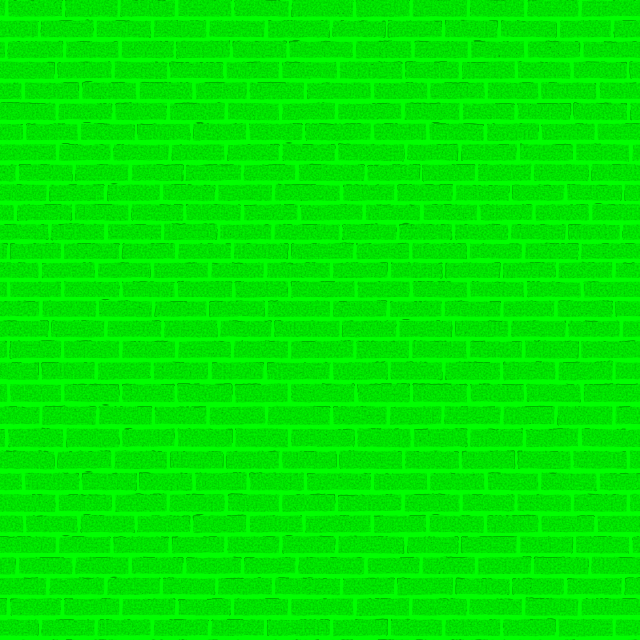
A three.js fragment shader for this texture map:

```glsl
// Green brick wall: 31 courses of 11 bricks in a loose half bond, grainy faces in bright mortar.
// Each course finds the joints left and right of the point, then a rounded box gives the brick;
// gradient noise adds rough edges, grain, pits and thin shadow lines. One unit is a course height.

#define COURSES 31.0
#define BRICKS 11.0
#define BED_JOINT 0.21
#define HEAD_JOINT 0.17
#define WIDE_EXTRA 0.50
#define JOINT_JITTER 0.14
#define EDGE_ROUGH 0.035
#define SOFT 0.03
#define FACE_GREEN 0.886
#define GRAIN 0.13
#define GRAIN_FREQ 9.7
#define SHADOW_GREEN 0.50

varying vec2 vUv;

float hash(vec2 p) {
  vec3 q = fract(vec3(p.xyx) * vec3(0.1031, 0.1030, 0.0973));
  q += dot(q, q.yzx + 33.33);
  return fract((q.x + q.y) * q.z);
}

vec2 gradientAt(vec2 cell) {
  float angle = 6.2832 * hash(cell + 17.0);
  return vec2(cos(angle), sin(angle));
}

float gradientNoise(vec2 p) {
  vec2 i = floor(p), f = fract(p);
  vec2 u = f * f * f * (f * (f * 6.0 - 15.0) + 10.0);
  vec2 e = vec2(1.0, 0.0);
  float a = dot(gradientAt(i), f);
  float b = dot(gradientAt(i + e.xy), f - e.xy);
  float c = dot(gradientAt(i + e.yx), f - e.yx);
  float d = dot(gradientAt(i + e.xx), f - e.xx);
  return mix(mix(a, b, u.x), mix(c, d, u.x), u.y);
}

// Courses recur in runs further down the wall
float bondRow(float row) {
  if (row < 16.0) return row;
  if (row < 22.0) return row - 5.0;
  return row < 29.0 ? row - 19.0 : row - 17.0;
}

// Position of the first joint: half bond plus a stepped drift
float bondOffset(float bond) {
  float drift = bond > 2.5 && bond < 7.5 ? 0.80 : (bond > 7.5 && bond < 11.5 ? 0.44 : 0.0);
  return mix(0.36, 1.93, mod(bond, 2.0)) + drift;
}

// Centre of head joint k, with one wide brick mid-course and one across the seam
float jointX(float k, float bond, float offset) {
  float column = mod(k, BRICKS);
  float pitch = (COURSES - 2.0 * WIDE_EXTRA) / BRICKS;
  float wideColumn = offset > 1.5 && offset < 2.5 ? 5.0 : 6.0;
  float x = offset + pitch * column + WIDE_EXTRA * step(wideColumn, column);
  x += JOINT_JITTER * (hash(vec2(column, bond) + 3.0) - 0.5);
  return x + COURSES * floor(k / BRICKS);
}

float roundedBox(vec2 p, vec2 halfSize, float radius) {
  vec2 q = abs(p) - halfSize + radius;
  return length(max(q, 0.0)) + min(max(q.x, q.y), 0.0) - radius;
}

void main() {
  vec2 p = vUv * COURSES;

  // Courses counted from the top, squeezed together near mid-height
  float down = COURSES - p.y;
  float squeeze = (down - 16.4) / 5.0;
  float level = down + 0.48 * exp(-squeeze * squeeze) + 0.097;
  float row = mod(floor(level), COURSES);
  float y = 0.5 - fract(level);
  float bond = bondRow(row);
  float offset = bondOffset(bond);

  // Nearest joints on either side
  float x = p.x + 0.05 * y * (hash(vec2(bond, 8.0)) - 0.5);
  float left = -9.0, right = 99.0, brick = 0.0;
  for (int i = -1; i <= 11; i++) {
    float joint = jointX(float(i), bond, offset);
    if (joint <= x) {
      left = joint;
      brick = mod(float(i), BRICKS);
    } else {
      right = min(right, joint);
    }
  }

  // Brick outline with its own tilt, size and slightly ragged edge
  vec2 id = vec2(brick, bond);
  vec2 halfSize = 0.5 * vec2(right - left - HEAD_JOINT, 1.0 - BED_JOINT);
  halfSize.y -= 0.03 * (hash(id + 21.0) - 0.5);
  vec2 q = vec2(x - 0.5 * (left + right), y);
  q.y += 0.03 * q.x * (hash(id + 41.0) - 0.5);
  float rough = gradientNoise(p * 1.3) + 0.8 * gradientNoise(p * 5.3);
  float edge = roundedBox(q, halfSize, 0.05) + EDGE_ROUGH * rough;
  float face = 1.0 - smoothstep(-SOFT, SOFT, edge);

  // Fine grain, deeper in the dark half, with small pits
  float grain = gradientNoise(p * GRAIN_FREQ) + 0.6 * gradientNoise(p * GRAIN_FREQ * 1.6 + 9.0);
  grain *= grain < 0.0 ? 1.12 : 0.9;
  float pits = smoothstep(0.45, 0.6, gradientNoise(p * 7.3 + 31.0));
  float green = FACE_GREEN + GRAIN * grain - 0.12 * pits;
  green = mix(1.0, green, face);

  // Hairline shadow along stretches of the top and side edges
  float top = step(halfSize.y - 0.07, q.y);
  float side = step(halfSize.x - 0.07, abs(q.x)) * step(0.5, hash(id + sign(q.x) + 11.0));
  float stretch = smoothstep(0.05, 0.25, gradientNoise(p * 1.1 + 70.0) + 0.4 * gradientNoise(p * 6.0));
  float hairline = 1.0 - smoothstep(0.01, 0.04, abs(edge - 0.005));
  float shadow = 0.55 * hairline * stretch * max(top, 0.7 * side);

  // Rare crumbs in the bed joint above a brick corner
  vec2 crumbAt = (q - vec2(0.3 - halfSize.x, halfSize.y + 0.06)) / vec2(0.2, 0.035);
  float crumb = (1.0 - smoothstep(0.5, 1.2, length(crumbAt))) * step(0.9, hash(id + 83.0));
  green = mix(green, SHADOW_GREEN, max(shadow, 0.7 * crumb));

  gl_FragColor = vec4(0.0, clamp(green, 0.0, 1.0), 0.0, 1.0);
}
```
